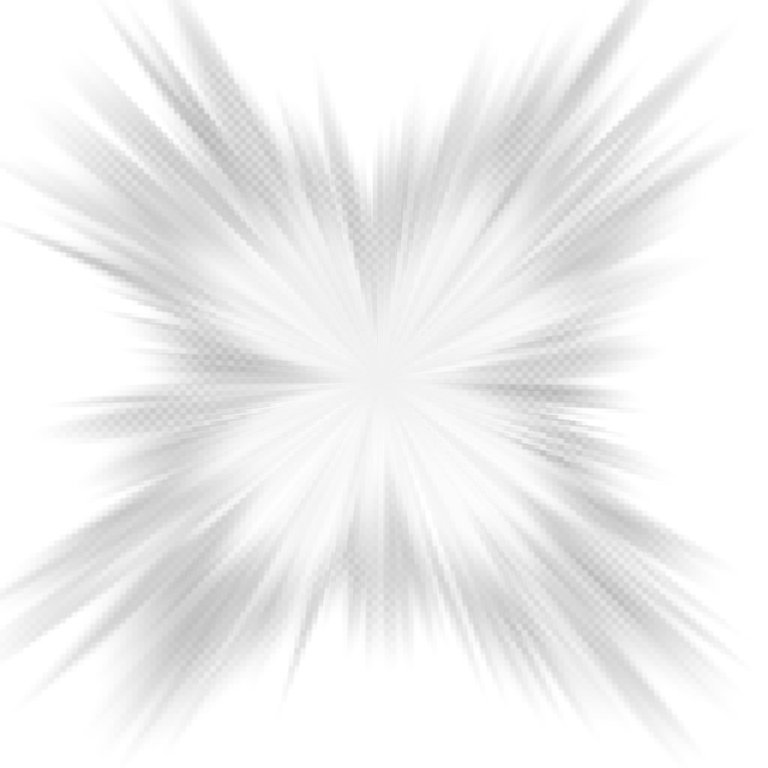
Reproduce this background procedurally as a Shadertoy shader.

```glsl
// Grainy grey starburst of radial streaks with four long diagonal arms on white.
#define CENTER vec2(-0.005, 0.005)
#define CORE_RADIUS 0.31
#define ARM_LENGTH 0.20
#define ARM_SHARPNESS 2.6
#define PETAL_RADIUS 0.16
#define PETAL_SHADE 0.042
#define BAND_SHADE 0.175
#define STREAK_SHADE 0.13
#define SLIT_ANGLE 0.69
#define SLIT_WIDTH 0.022
#define GRID 128.0
#define GRAIN 0.022

const float TAU = 6.2831853;

float hash(vec2 p) {
    return fract(sin(dot(p, vec2(127.1, 311.7))) * 43758.5453);
}

// Value noise in turns and radius; wraps after a whole turn.
float rayNoise(float turn, float radius, float rays, float seed) {
    vec2 p = vec2(turn * rays, radius + seed);
    vec2 cell = floor(p);
    vec2 f = smoothstep(0.0, 1.0, p - cell);
    float x0 = mod(cell.x, rays);
    float x1 = mod(cell.x + 1.0, rays);
    float low = mix(hash(vec2(x0, cell.y)), hash(vec2(x1, cell.y)), f.x);
    float high = mix(hash(vec2(x0, cell.y + 1.0)), hash(vec2(x1, cell.y + 1.0)), f.x);
    return mix(low, high, f.y);
}

// Layered streaks, centred on zero.
float streaks(float turn, float radius, float rays, float seed) {
    float sum = 0.0;
    float weight = 0.5;
    for (int i = 0; i < 3; i++) {
        sum += weight * (rayNoise(turn, radius, rays, seed) - 0.5);
        rays *= 2.0;
        seed += 17.0;
        weight *= 0.85;
    }
    return sum;
}

// Darkness of the burst; checker runs from -1 to 1.
float burst(vec2 p, float checker) {
    float r = length(p);
    float angle = atan(p.y, p.x + 1e-6);
    float turn = fract(angle / TAU);
    float diagonal = abs(sin(2.0 * angle));
    float below = max(0.0, -sin(angle));
    float calm = smoothstep(0.0, 0.1, r);

    // Ragged outer edge, longest along the diagonals
    float reach = CORE_RADIUS + ARM_LENGTH * pow(diagonal, ARM_SHARPNESS);
    reach *= 1.0 + 0.6 * streaks(turn, 0.0, 64.0, 9.0);
    float body = 1.0 - smoothstep(0.76 * reach, 1.18 * reach, r);

    // Pale petals give way to the darker band farther out
    float onset = 0.11 + PETAL_RADIUS * smoothstep(0.0, 0.95, diagonal);
    onset += 0.05 * pow(below, 4.0) + 0.11 * streaks(turn, 0.0, 52.0, 204.0);
    float softness = mix(0.08, 0.06, diagonal);
    float band = smoothstep(onset - softness, onset + softness, r);

    // Narrow bright slits, one in each quarter
    float sector = mod(angle - SLIT_ANGLE + TAU / 8.0, TAU / 4.0) - TAU / 8.0;
    float slit = exp(-pow(sector / SLIT_WIDTH, 2.0));
    slit *= smoothstep(0.16, 0.25, r) * (1.0 - smoothstep(0.28, 0.36, r));
    band *= 1.0 - 0.8 * slit;

    // Grey tone with fine rays that calm down at the core
    float fine = streaks(turn, r * 5.0, 72.0, 130.0) * calm;
    float shade = PETAL_SHADE + 0.012 * sin(angle) * calm;
    shade = mix(shade, BAND_SHADE, band);
    shade += STREAK_SHADE * fine * mix(0.55, 1.6, band);
    shade += 0.012 * exp(-r * r / 0.002);

    // Woven grain in the dark areas, in irregular patches
    float patchy = smoothstep(0.35, 0.8, rayNoise(turn, r * 16.0, 36.0, 310.0));
    shade += GRAIN * checker * band * (0.3 + patchy);
    return max(shade, 0.0) * body;
}

void mainImage(out vec4 fragColor, in vec2 fragCoord) {
    float size = min(iResolution.x, iResolution.y);
    vec2 p = (fragCoord - 0.5 * iResolution.xy) / size;

    // Coarse mosaic with softened cell borders
    vec2 grid = p * GRID;
    vec2 border = floor(grid + 0.5);
    vec2 tile = border + clamp((grid - border) * 2.0, -0.5, 0.5);
    float checker = sin(0.5 * TAU * tile.x) * sin(0.5 * TAU * tile.y);

    float shade = burst(tile / GRID - CENTER, checker);
    vec3 ink = vec3(1.01, 1.0, 1.01);
    fragColor = vec4(1.0 - shade * ink, 1.0);
}
```
